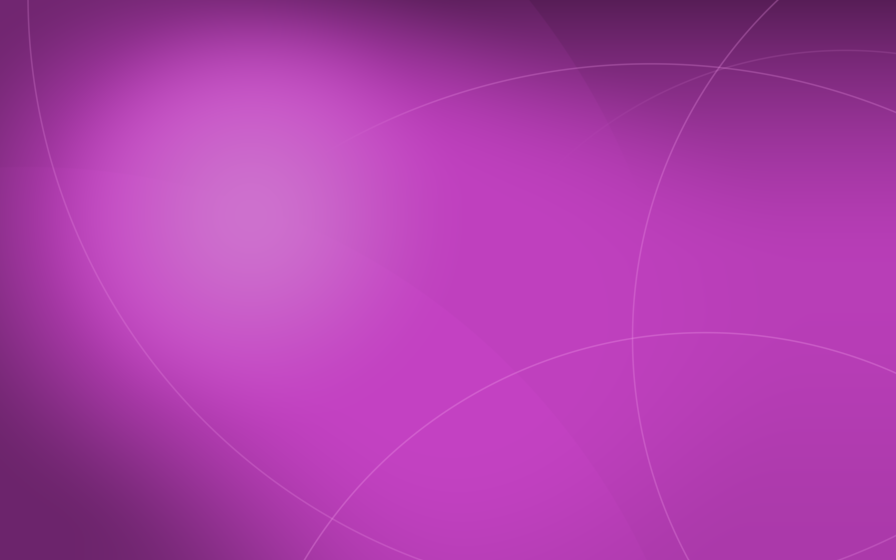
Give the GLSL for this background, as a WebGL 2 fragment shader.

```glsl
#version 300 es
precision highp float;
// Magenta backdrop with a soft pink glow, a dark upper edge and thin sweeping arcs.

uniform vec2 u_resolution;
out vec4 outColor;

// Lengths are in canvas heights; circles are (center.xy, radius).
const vec3 HUE = vec3(1.0, 0.335, 0.995);
const vec3 GLOW_COLOR = vec3(0.805, 0.44, 0.805);
const vec3 LINE_COLOR = vec3(0.93, 0.58, 0.90);

const float TOP_LEVEL = 0.34;
const float MID_LEVEL = 0.72;
const float BOTTOM_LEVEL = 0.67;
const float LEFT_LEVEL = 0.41;
const float BEAM_LEVEL = 0.75;

const vec2 GLOW_CENTER = vec2(0.448, 0.615);
const vec2 BEAM_END = vec2(0.80, 0.42);
const float GLOW_RADIUS = 0.40;
const float UPWARD_SQUEEZE = 1.35;

const float LINE_WIDTH = 0.001;
const vec3 UPPER_DISC = vec3(-0.069, 0.196, 1.294);
const vec3 LOWER_DISC = vec3(0.048, -0.521, 1.223);

const int ARC_COUNT = 5;
const vec3 ARCS[ARC_COUNT] = vec3[](
    vec3(1.125, 1.008, 1.075),
    vec3(1.1625, -0.260, 1.146),
    vec3(1.260, -0.429, 0.835),
    vec3(1.9625, 0.396, 0.833),
    vec3(1.510, 0.160, 0.750)
);
const float ARC_OPACITY[ARC_COUNT] = float[](0.25, 0.28, 0.34, 0.30, 0.14);
// Each arc fades in from the left over this range of x.
const vec2 ARC_FADE[ARC_COUNT] = vec2[](
    vec2(-0.2, 0.0), vec2(0.56, 0.80), vec2(0.3, 0.5), vec2(0.9, 1.1), vec2(0.95, 1.3)
);

float circleDistance(vec2 p, vec3 circle) {
    return length(p - circle.xy) - circle.z;
}

float discMask(vec2 p, vec3 circle, float pixel) {
    return 1.0 - smoothstep(-pixel, pixel, circleDistance(p, circle));
}

float segmentDistance(vec2 offset, vec2 axis) {
    float along = clamp(dot(offset, axis) / dot(axis, axis), 0.0, 1.0);
    return length(offset - axis * along);
}

// Dark at the top, full in the middle, slightly dimmer at the bottom.
float verticalLevel(float y) {
    float rise = 1.0 - pow(clamp((y - 0.53) / 0.47, 0.0, 1.0), 1.6);
    float level = mix(TOP_LEVEL, MID_LEVEL, rise);
    return level - (MID_LEVEL - BOTTOM_LEVEL) * smoothstep(0.45, 0.0, y);
}

float lightLevel(vec2 p, float pixel) {
    float level = mix(LEFT_LEVEL, verticalLevel(p.y), smoothstep(0.1, 0.85, p.x));

    // Broad beam stretching from the glow toward the lower right.
    vec2 offset = p - GLOW_CENTER;
    offset.y *= offset.y > 0.0 ? UPWARD_SQUEEZE : 1.0;
    float beam = 1.0 - smoothstep(0.20, 0.65, segmentDistance(offset, BEAM_END - GLOW_CENTER));
    level = mix(level, BEAM_LEVEL, beam);

    // Faint overlapping discs.
    level += 0.035 * discMask(p, UPPER_DISC, pixel) * smoothstep(0.62, 0.95, p.y);
    level += 0.014 * discMask(p, LOWER_DISC, pixel);
    return level;
}

void main() {
    vec2 p = gl_FragCoord.xy / u_resolution.y;
    float pixel = 1.0 / u_resolution.y;

    vec3 color = HUE * lightLevel(p, pixel);

    // Pink heart of the glow.
    float glow = 1.0 - smoothstep(0.0, GLOW_RADIUS, length(p - GLOW_CENTER));
    color = mix(color, GLOW_COLOR, glow);

    // Hairline arcs.
    for (int i = 0; i < ARC_COUNT; i++) {
        float line = 1.0 - smoothstep(0.0, LINE_WIDTH + pixel, abs(circleDistance(p, ARCS[i])));
        float fade = smoothstep(ARC_FADE[i].x, ARC_FADE[i].y, p.x);
        color = mix(color, LINE_COLOR, line * fade * ARC_OPACITY[i]);
    }

    outColor = vec4(color, 1.0);
}
```
